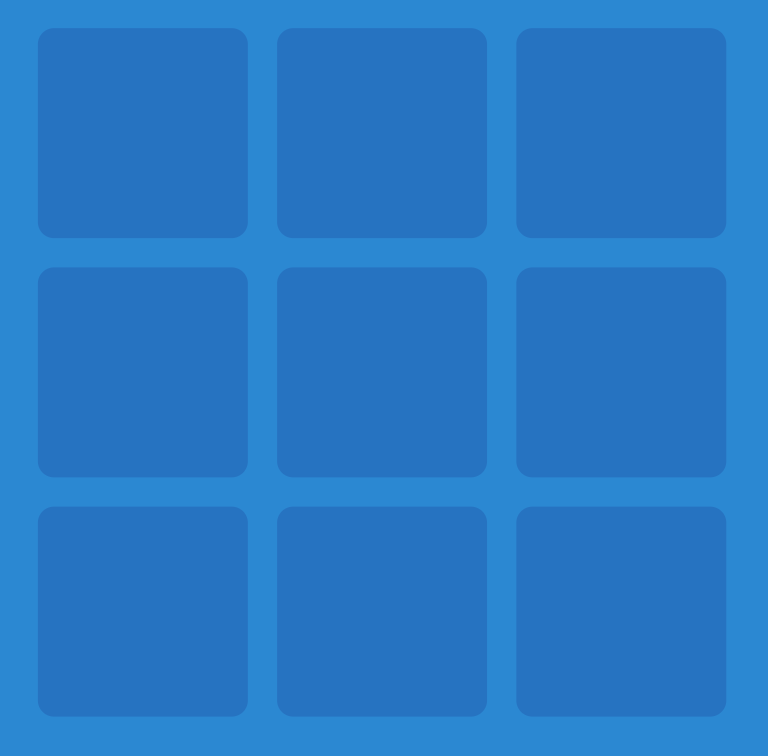
Reproduce this pattern procedurally as a Shadertoy shader.

```glsl
#define TILE_COUNT 3.0
#define PITCH 0.3115
#define HALF_SIDE 0.1367
#define CORNER_RADIUS 0.021
#define GRID_CENTER vec2(0.4975, 0.4995)
#define TILE_COLOR vec3(0.150, 0.450, 0.757)
#define GAP_COLOR vec3(0.170, 0.533, 0.825)

// Signed distance to a rounded square centred on the origin
float roundedSquare(vec2 p, float halfSide, float radius) {
    vec2 q = abs(p) - halfSide + radius;
    return length(max(q, 0.0)) + min(max(q.x, q.y), 0.0) - radius;
}

// Offset from the nearest tile centre, limited to a finite grid
vec2 repeatTiles(vec2 p) {
    float last = 0.5 * (TILE_COUNT - 1.0);
    vec2 cell = clamp(floor(p / PITCH + last + 0.5) - last, -last, last);
    return p - PITCH * cell;
}

void mainImage(out vec4 fragColor, in vec2 fragCoord) {
    // Canvas width is one unit
    float pixel = 1.0 / iResolution.x;
    vec2 p = fragCoord * pixel - GRID_CENTER;

    // Flat tiles over a flat ground, with a one-pixel soft edge
    float dist = roundedSquare(repeatTiles(p), HALF_SIDE, CORNER_RADIUS);
    float coverage = clamp(0.5 - dist / pixel, 0.0, 1.0);
    fragColor = vec4(mix(GAP_COLOR, TILE_COLOR, coverage), 1.0);
}
```
